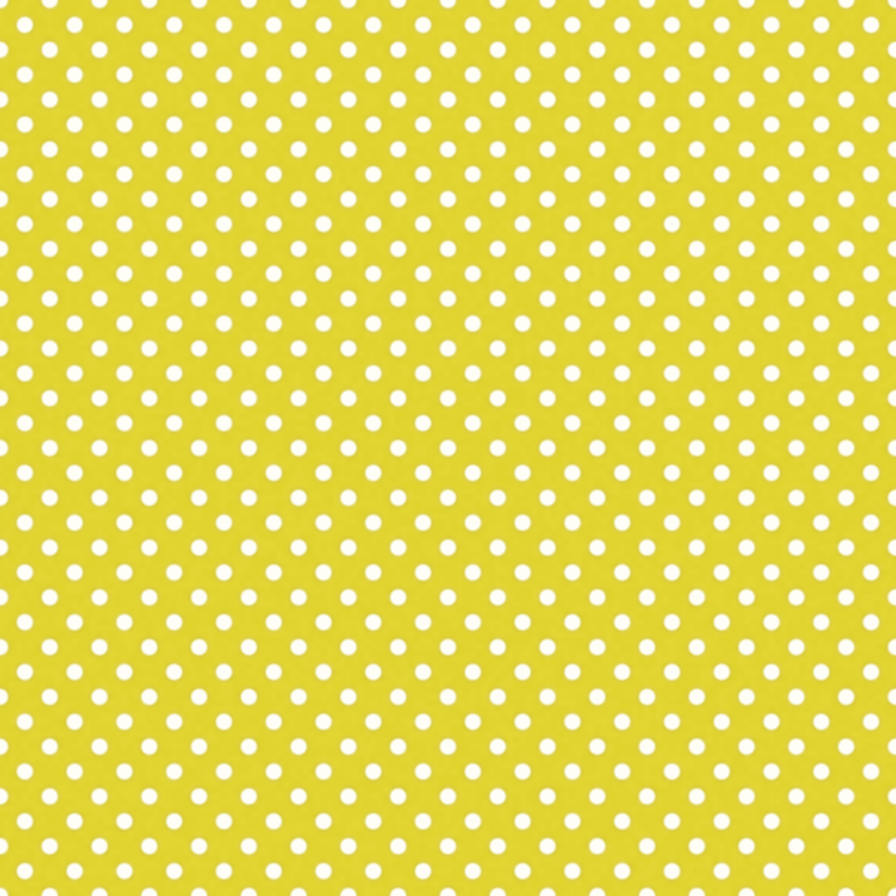
This pattern is drawn by a Shadertoy shader. Its source:

```glsl
// Small white polka dots in staggered rows on a mustard yellow ground, with faint soft halos.

const float REPEATS     = 18.0;   // cells across and down, two dots per cell
const float DOT_RADIUS  = 0.160;  // in cells
const float EDGE_SOFT   = 0.040;  // half width of the dot edge, in cells
const float HALO_WIDTH  = 0.075;  // reach of the dull rim beyond the dot, in cells
const float HALO_AMOUNT = 0.75;
const float GRAIN_CELLS = 144.0;  // noise cells across, whole so that it wraps
const float GRAIN_GROUND = 0.012;
const float GRAIN_HALO   = 0.035;

const vec3 GROUND = vec3(0.886, 0.831, 0.188);
const vec3 HALO   = vec3(0.855, 0.805, 0.270);
const vec3 DOT    = vec3(0.995, 0.995, 0.970);

// Integer hash of a lattice point, 0 to 1
float hash(ivec2 cell) {
    uint h = uint(cell.x) * 1597334677u ^ uint(cell.y) * 3812015801u;
    h = (h ^ (h >> 16)) * 2246822519u;
    h ^= h >> 13;
    return float(h & 65535u) / 65535.0;
}

// Value noise that wraps after `period` cells, -1 to 1
float wrappedNoise(vec2 p, float period) {
    vec2 f = fract(p);
    f = f * f * (3.0 - 2.0 * f);
    ivec2 a = ivec2(mod(floor(p), period));
    ivec2 b = ivec2(mod(floor(p) + 1.0, period));
    float low  = mix(hash(a), hash(ivec2(b.x, a.y)), f.x);
    float high = mix(hash(ivec2(a.x, b.y)), hash(b), f.x);
    return 2.0 * mix(low, high, f.y) - 1.0;
}

// Distance to the nearest dot edge: one dot at cell corners, one at cell centres
float dotDistance(vec2 p) {
    vec2 centre = fract(p) - 0.5;
    vec2 corner = fract(p + 0.5) - 0.5;
    return min(length(centre), length(corner)) - DOT_RADIUS;
}

void mainImage(out vec4 fragColor, in vec2 fragCoord) {
    vec2 uv = fragCoord / iResolution.xy;
    float pixel = REPEATS / min(iResolution.x, iResolution.y);
    float d = dotDistance(uv * REPEATS);

    // Ground with a dull rim and faint grain around each dot
    float halo = 1.0 - smoothstep(0.4 * HALO_WIDTH, 1.4 * HALO_WIDTH, d);
    float grain = wrappedNoise(uv * GRAIN_CELLS, GRAIN_CELLS);
    vec3 color = mix(GROUND, HALO, HALO_AMOUNT * halo);
    color += grain * mix(GRAIN_GROUND, GRAIN_HALO, halo) * vec3(0.4, 0.4, 1.0);

    // Dots
    float soft = max(EDGE_SOFT, 0.75 * pixel);
    color = mix(color, DOT, 1.0 - smoothstep(-soft, soft, d));

    fragColor = vec4(clamp(color, 0.0, 1.0), 1.0);
}
```
